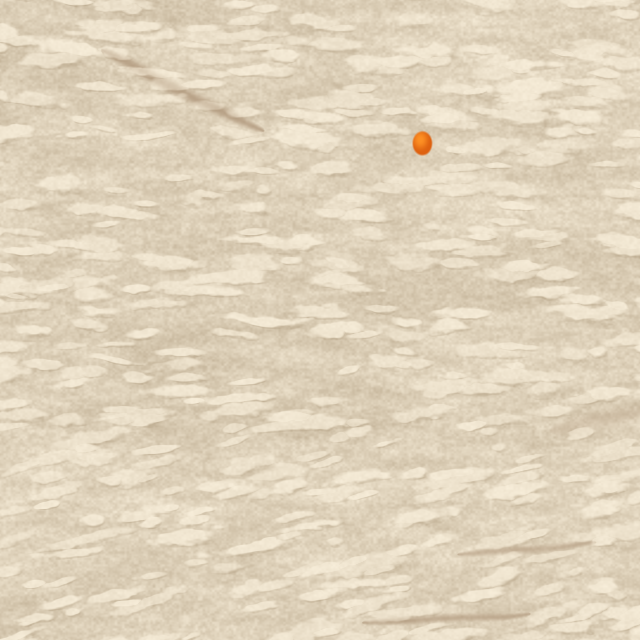
A three.js fragment shader for this texture:

```glsl
// Cream bark-like surface: pale horizontal flakes on grainy tan, a few brown creases and one orange bead.
varying vec2 vUv;

const vec3 TAN_DARK = vec3(0.80, 0.74, 0.64);
const vec3 CREAM = vec3(0.96, 0.92, 0.84);
const vec3 CREASE_BROWN = vec3(0.67, 0.57, 0.46);
const vec3 BEAD_ORANGE = vec3(0.99, 0.56, 0.14);
const vec3 BEAD_SHADE = vec3(0.87, 0.38, 0.06);

float hash(vec2 p) {
  vec3 q = fract(vec3(p.xyx) * 0.1031);
  q += dot(q, q.yzx + 33.33);
  return fract((q.x + q.y) * q.z);
}

float valueNoise(vec2 p) {
  vec2 cell = floor(p);
  vec2 f = fract(p);
  f = f * f * (3.0 - 2.0 * f);
  float low = mix(hash(cell), hash(cell + vec2(1.0, 0.0)), f.x);
  float high = mix(hash(cell + vec2(0.0, 1.0)), hash(cell + vec2(1.0, 1.0)), f.x);
  return mix(low, high, f.y);
}

float signedNoise(vec2 p) {
  return valueNoise(p) * 2.0 - 1.0;
}

vec2 rotate(vec2 p, float angle) {
  float c = cos(angle);
  float s = sin(angle);
  return vec2(c * p.x + s * p.y, c * p.y - s * p.x);
}

// Soft ellipse whose rim is roughened by an offset
float flakeMask(vec2 p, vec2 radius, float roughness) {
  return 1.0 - smoothstep(0.62, 1.12, length(p / radius) + roughness);
}

// One layer of scattered flakes: x is the pale face, y the shadow below it
vec2 flakeLayer(vec2 p, vec2 cellSize, float density, float tilt, float seed) {
  vec2 home = floor(p / cellSize);
  float roughness = 0.38 * signedNoise(p * vec2(38.0, 95.0) + seed)
                  + 0.22 * signedNoise(p * vec2(90.0, 190.0) + seed);
  vec2 result = vec2(0.0);
  for (int j = -1; j <= 1; j++) {
    for (int i = -1; i <= 1; i++) {
      vec2 cell = home + vec2(float(i), float(j));
      vec2 key = cell + seed;
      vec2 jitter = vec2(hash(key + 11.0), hash(key + 23.0));
      float present = step(hash(key + 37.0), density);
      vec2 radius = cellSize * vec2(mix(0.22, 0.55, hash(key + 41.0)),
                                    mix(0.17, 0.34, hash(key + 53.0)));
      float angle = tilt + 0.26 * (hash(key + 67.0) - 0.5);
      vec2 local = rotate(p - (cell + jitter) * cellSize, angle);
      vec2 lifted = local + vec2(-0.15, 0.75) * radius;
      float strength = present * mix(0.65, 1.0, hash(key + 71.0));
      result.x = max(result.x, strength * flakeMask(local, radius, roughness));
      result.y = max(result.y, strength * flakeMask(lifted, radius * vec2(0.8, 0.7), roughness));
    }
  }
  return result;
}

// Tapered soft line from a to b
float crease(vec2 p, vec2 a, vec2 b, float width) {
  vec2 axis = b - a;
  float along = clamp(dot(p - a, axis) / dot(axis, axis), 0.0, 1.0);
  float taper = 0.25 + 0.75 * sqrt(4.0 * along * (1.0 - along));
  float dist = length(p - a - axis * along);
  return 1.0 - smoothstep(0.0, width * taper, dist);
}

// Tone of the bare ground: broad patches, fibres and fine grain
float groundTone(vec2 p) {
  float patches = 0.13 * signedNoise(p * vec2(4.0, 9.0));
  float fibres = 0.17 * signedNoise(p * vec2(13.0, 62.0) + 7.0)
               + 0.11 * signedNoise(p * vec2(34.0, 120.0) + 19.0);
  return 0.38 + patches + fibres;
}

float grain(vec2 p) {
  return 0.17 * signedNoise(p * vec2(150.0, 190.0) + 31.0)
       + 0.14 * signedNoise(p * vec2(270.0, 300.0) + 47.0);
}

void main() {
  vec2 p = vUv;
  vec2 warped = p + 0.004 * vec2(signedNoise(p * 14.0), signedNoise(p * 14.0 + 50.0));
  float tilt = mix(0.22, -0.02, smoothstep(0.2, 0.55, p.y));

  // Pale flakes in three sizes
  vec2 flakes = flakeLayer(warped, vec2(0.145, 0.044), 0.55, tilt, 3.0);
  flakes = max(flakes, flakeLayer(warped, vec2(0.105, 0.036), 0.50, tilt, 91.0));
  flakes = max(flakes, flakeLayer(warped, vec2(0.070, 0.027), 0.42, tilt, 173.0));

  float tone = groundTone(warped) - 0.34 * flakes.y * (1.0 - flakes.x);
  tone = mix(tone, 1.0, 0.92 * flakes.x);
  tone += grain(p) * mix(1.0, 0.4, flakes.x);
  vec3 color = mix(TAN_DARK, CREAM, clamp(tone, -0.5, 1.08));

  // Brown creases
  float creases = crease(warped, vec2(0.16, 0.92), vec2(0.41, 0.795), 0.015);
  creases = max(creases, 0.8 * crease(warped, vec2(0.57, 0.025), vec2(0.83, 0.04), 0.010));
  creases = max(creases, 0.7 * crease(warped, vec2(0.72, 0.135), vec2(0.93, 0.15), 0.010));
  creases = max(creases, 0.4 * crease(warped, vec2(0.86, 0.33), vec2(1.02, 0.36), 0.022));
  color = mix(color, CREASE_BROWN, 0.72 * creases * (1.0 - 0.6 * flakes.x));

  // Orange bead
  vec2 bead = (p - vec2(0.66, 0.776)) / vec2(0.0155, 0.019);
  vec3 beadColor = mix(BEAD_ORANGE, BEAD_SHADE, smoothstep(0.1, 1.1, length(bead - vec2(-0.2, 0.3))));
  color = mix(color, beadColor, 1.0 - smoothstep(0.85, 1.1, length(bead)));

  gl_FragColor = vec4(color, 1.0);
}
```
